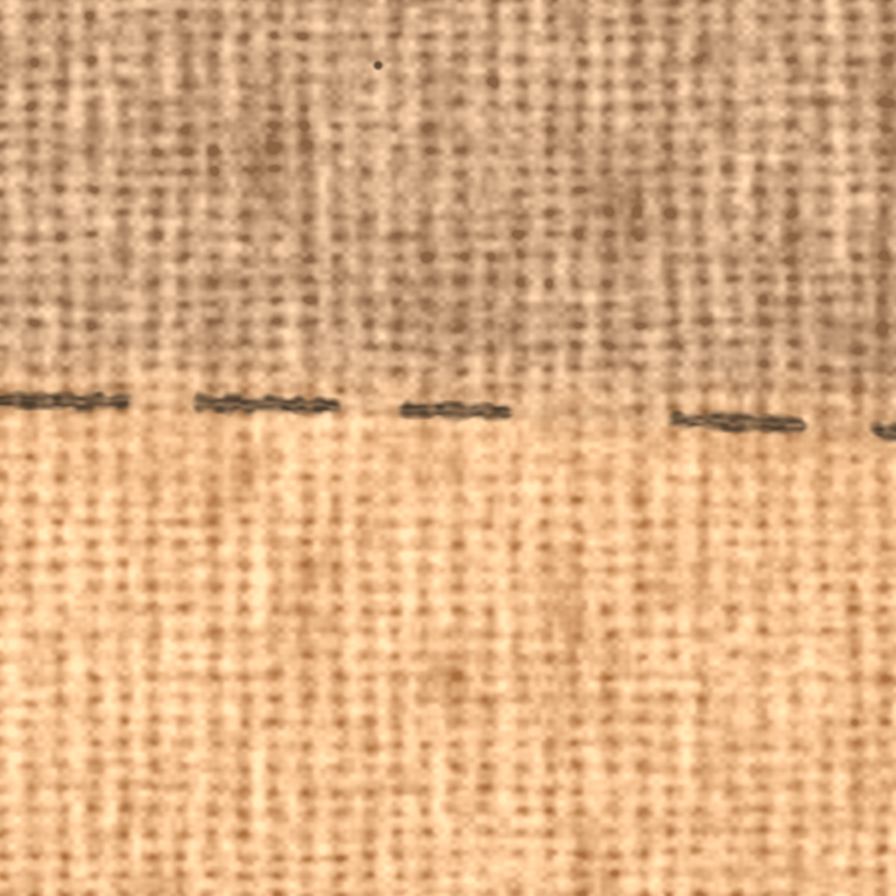
A WebGL 2 fragment shader for this texture:

```glsl
#version 300 es
precision highp float;
// Coarse woven cloth: a shaded upper panel meets a sunlit lower one at a seam.
// Warped cosine threads and layered noise form the weave; soft ellipses stain it,
// and frayed capsules lay a broken row of dark stitches along the sagging seam.
#define THREADS vec2(29.4, 40.6)
#define THREAD_PHASE vec2(-0.03, 0.13)
#define THREAD_WOBBLE 0.011
#define COLUMN_DEPTH 0.30
#define ROW_DEPTH 0.17
#define HOLE_DEPTH 0.30
#define GRAIN 0.40
#define STITCH_RADIUS 0.0085
#define STITCH_COLOR vec3(0.31, 0.24, 0.175)

uniform vec2 u_resolution;
out vec4 fragColor;

const float TAU = 6.2831853;

// Start and end of each stitch along x.
const vec2 STITCHES[5] = vec2[5](
  vec2(-0.03, 0.139), vec2(0.223, 0.370), vec2(0.455, 0.561),
  vec2(0.755, 0.893), vec2(0.983, 1.04));

// Stains: centre and radii.
const vec4 STAINS[10] = vec4[10](
  vec4(0.635, 0.31, 0.025, 0.09), vec4(0.325, 0.34, 0.025, 0.08),
  vec4(0.30, 0.82, 0.05, 0.06), vec4(0.70, 0.76, 0.06, 0.07),
  vec4(0.81, 0.15, 0.022, 0.07), vec4(0.995, 0.84, 0.03, 0.20),
  vec4(0.66, 0.04, 0.035, 0.05), vec4(0.49, 0.24, 0.05, 0.03),
  vec4(0.27, 0.46, 0.04, 0.05), vec4(0.84, 0.505, 0.12, 0.02));

float hash(vec2 p) {
  vec3 q = fract(vec3(p.xyx) * 0.1031);
  q += dot(q, q.yzx + 33.33);
  return fract((q.x + q.y) * q.z);
}

float noise(vec2 p) {
  vec2 i = floor(p), f = fract(p);
  f = f * f * (3.0 - 2.0 * f);
  return mix(mix(hash(i), hash(i + vec2(1, 0)), f.x),
             mix(hash(i + vec2(0, 1)), hash(i + vec2(1, 1)), f.x), f.y);
}

// Noise centred on zero.
float wave(vec2 p) { return noise(p + 17.0) - 0.5; }

float seamHeight(float x) { return 0.553 - 0.008 * x - 0.027 * x * x; }

// Relief of the cloth: bright thread crowns, dark gaps and holes.
float weave(vec2 uv) {
  vec2 bend = vec2(wave(uv * vec2(17.0, 5.0)), wave(uv * vec2(6.0, 18.0) + 40.0));
  bend += 0.4 * vec2(wave(uv * vec2(40.0, 30.0)), wave(uv * vec2(32.0, 44.0) + 80.0));
  vec2 grid = (uv + THREAD_WOBBLE * bend) * THREADS + THREAD_PHASE;
  vec2 gap = 0.5 + 0.5 * cos(TAU * grid);
  float columnWear = 0.4 + 1.2 * noise(vec2(grid.x, uv.y * 16.0));
  float rowWear = 0.2 + 1.6 * noise(vec2(uv.x * 22.0, grid.y) + 60.0);
  float hole = gap.x * gap.x * gap.y * gap.y;
  float crossing = cos(0.5 * TAU * grid.x) * cos(0.5 * TAU * grid.y);
  return -COLUMN_DEPTH * columnWear * (gap.x - 0.5)
         - ROW_DEPTH * rowWear * (gap.y - 0.5)
         - HOLE_DEPTH * (hole - 0.14) * 2.0 * noise(grid * 0.9)
         + 0.05 * crossing;
}

// Uneven thread colour, from broad streaks to fine fibres.
float fibres(vec2 uv) {
  return 0.28 * wave(uv * vec2(38.0, 8.0)) + 0.12 * wave(uv * vec2(9.0, 42.0))
       + 0.14 * wave(uv * 6.0) + GRAIN * wave(uv * vec2(80.0, 72.0))
       + 0.85 * GRAIN * wave(uv * vec2(150.0, 165.0));
}

float stainShade(vec2 uv) {
  float shade = 0.0;
  for (int i = 0; i < 10; i++) {
    vec2 d = (uv - STAINS[i].xy) / STAINS[i].zw;
    shade += exp(-1.5 * dot(d, d));
  }
  return shade * (0.6 + 0.8 * noise(uv * 30.0));
}

// Coverage of the stitch row; along is x, across is height over the seam.
float stitchMask(float along, float across, float pixel) {
  float mask = 0.0;
  float ragged = 0.007 * wave(vec2(along * 90.0, across * 120.0));
  for (int i = 0; i < 5; i++) {
    float outside = along - clamp(along, STITCHES[i].x, STITCHES[i].y);
    float d = length(vec2(outside, across)) - STITCH_RADIUS + ragged;
    mask = max(mask, 1.0 - smoothstep(-0.005 - pixel, 0.004 + pixel, d));
  }
  return mask;
}

void main() {
  vec2 uv = gl_FragCoord.xy / u_resolution;
  float pixel = 1.0 / min(u_resolution.x, u_resolution.y);
  float across = uv.y - seamHeight(uv.x);

  // Two panels share the relief but differ in light.
  float upper = smoothstep(-0.04, 0.09, across + 0.03 * wave(uv * 25.0));
  float smoothBand = exp(-pow((across + 0.03) / 0.05, 2.0));
  float relief = weave(uv) * mix(1.0, 0.7, smoothBand) + fibres(uv);
  float tone = mix(0.74, 0.56, upper) + relief * mix(0.84, 0.95, upper);
  tone += 0.02 * smoothBand - 0.22 * stainShade(uv);
  tone = clamp(tone, 0.0, 1.15);
  vec3 sunlit = mix(vec3(0.67, 0.43, 0.235), vec3(1.045, 0.855, 0.66), tone);
  vec3 shaded = mix(vec3(0.55, 0.395, 0.27), vec3(0.97, 0.81, 0.655), tone);
  vec3 color = mix(sunlit, shaded, upper);

  // Faint crease, then frayed stitches: two dark strands with a paler core.
  color *= 1.0 - 0.06 * exp(-pow(across / 0.009, 2.0));
  float sway = 0.004 * wave(vec2(uv.x * 45.0, 3.0));
  float core = exp(-pow((across + sway) / 0.003, 2.0));
  float ink = 0.88 - 0.22 * core + 0.5 * wave(uv * vec2(110.0, 200.0));
  float stitch = stitchMask(uv.x, across, pixel);
  color = mix(color, STITCH_COLOR, stitch * clamp(ink, 0.0, 1.0));

  // Small dark speck in the upper panel.
  float speck = length(uv - vec2(0.422, 0.927)) - 0.004;
  color = mix(color, STITCH_COLOR, 0.9 * (1.0 - smoothstep(-0.002, 0.002 + pixel, speck)));
  fragColor = vec4(clamp(color, 0.0, 1.0), 1.0);
}
```
